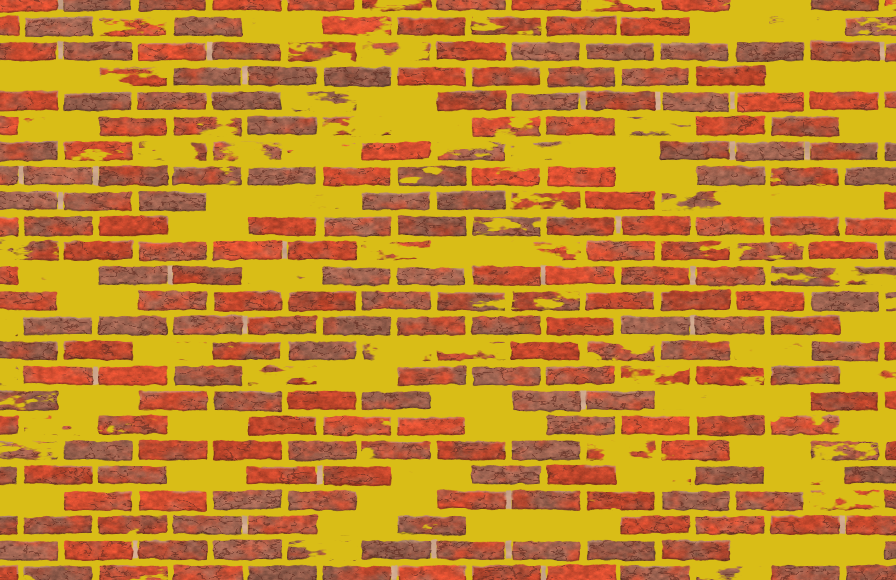
A Shadertoy shader for this texture:

```glsl
// Weathered red brick wall in running bond, with flat yellow paint over the joints and some bricks.

const vec2  REPEATS     = vec2(12.0, 23.25);  // bricks across, courses down
const float COURSE_BASE = 0.31;               // part of a course hidden below the bottom edge
const vec2  BOND_SHIFT  = vec2(-0.28, 0.19);  // sideways shift of even and odd courses
const float CELL_ASPECT = 2.98;               // brick pitch divided by course height
const vec2  BRICK_HALF  = vec2(1.36, 0.365);  // half brick size, in course heights
const float CORNER      = 0.05;
const float RAGGEDNESS  = 0.15;
const float PAINT_LEVEL = 0.24;               // share of bricks that are mostly painted over
const float PALE_JOINTS = 0.28;               // share of bare joints showing old mortar

const vec3 PAINT  = vec3(0.85, 0.74, 0.09);
const vec3 RED    = vec3(0.80, 0.29, 0.18);
const vec3 BROWN  = vec3(0.60, 0.38, 0.31);
const vec3 MORTAR = vec3(0.80, 0.65, 0.55);
const vec3 CRACK  = vec3(0.36, 0.16, 0.12);

float hash(vec2 p) {
    vec3 q = fract(vec3(p.xyx) * 0.1031);
    q += dot(q, q.yzx + 33.33);
    return fract((q.x + q.y) * q.z);
}

float noise(vec2 p) {
    vec2 i = floor(p), f = fract(p);
    f = f * f * (3.0 - 2.0 * f);
    return mix(mix(hash(i), hash(i + vec2(1, 0)), f.x),
               mix(hash(i + vec2(0, 1)), hash(i + vec2(1, 1)), f.x), f.y);
}

float fbm(vec2 p) {
    float sum = 0.0, amp = 0.533;
    for (int i = 0; i < 4; i++) {
        sum += amp * noise(p);
        p = p * 2.03 + 17.3;
        amp *= 0.5;
    }
    return sum;
}

float boxDistance(vec2 p, vec2 halfSize) {
    vec2 d = abs(p) - halfSize + CORNER;
    return length(max(d, 0.0)) + min(max(d.x, d.y), 0.0) - CORNER;
}

// Low values are painted over; neighbours tend to share their state.
float bareness(vec2 brick) {
    return hash(brick + 41.0) + 0.3 * (noise(brick * 0.6 + 7.0) - 0.5);
}

vec3 brickColor(vec2 p, vec2 brick, vec2 local, float edge) {
    float tone = hash(brick + 5.0);
    float mottle = fbm(p * vec2(1.3, 2.0) + 50.0);
    float grain = fbm(p * vec2(5.0, 7.0) + 90.0);
    vec3 col = mix(RED, BROWN, smoothstep(0.3, 0.9, 0.6 * tone + 0.8 * mottle - 0.1));
    col *= 0.92 + 0.5 * (grain - 0.5) + 0.16 * hash(brick + 9.0);

    // Slanted cracks, stronger on some bricks
    float slope = mix(-0.8, 0.8, hash(brick + 13.0));
    vec2 q = vec2(p.x + slope * p.y, p.y - 0.35 * slope * p.x);
    float ridge = abs(fbm(q * vec2(1.6, 3.6) + 10.0 * tone) - 0.5);
    float crack = (1.0 - smoothstep(0.0, 0.045, ridge)) * smoothstep(0.4, 0.6, mottle + 0.2 * tone);
    col = mix(col, CRACK, 0.6 * crack);

    // Shaded lower edge and remnants of mortar on the rim
    float rim = smoothstep(-0.11, -0.01, edge);
    col *= 1.0 - 0.28 * rim * step(local.y, 0.0);
    float dust = rim * step(0.0, local.y) * smoothstep(0.55, 0.7, noise(p * vec2(0.8, 2.0) + 70.0));
    return mix(col, MORTAR, 0.6 * dust);
}

void mainImage(out vec4 fragColor, in vec2 fragCoord) {
    vec2 grid = fragCoord / iResolution.xy * REPEATS;
    vec2 p = grid * vec2(CELL_ASPECT, 1.0);
    float pixel = REPEATS.y / iResolution.y;

    // Running bond
    grid.y += COURSE_BASE;
    grid.x += mod(floor(grid.y), 2.0) < 0.5 ? BOND_SHIFT.x : BOND_SHIFT.y;
    vec2 brick = floor(grid);
    vec2 local = (fract(grid) - 0.5) * vec2(CELL_ASPECT, 1.0);

    // Uneven brick outline
    vec2 jitter = vec2(hash(brick + 1.0), hash(brick + 2.0)) - 0.5;
    vec2 placed = local - 0.06 * jitter;
    placed.y += 0.04 * (hash(brick + 3.0) - 0.5) * placed.x;
    float rough = RAGGEDNESS * (fbm(p * vec2(2.6, 3.6)) - 0.5);
    float edge = boxDistance(placed, BRICK_HALF + 0.05 * jitter.yx) + rough;

    // Paint spreading over the brick face in streaky patches
    float streaks = fbm(p * vec2(1.1, 2.8) + 30.0);
    float cutoff = 0.5 + 2.2 * (PAINT_LEVEL - bareness(brick));
    float visible = max(edge, 0.5 * (cutoff - streaks));

    // Old mortar in upright joints between two bare bricks
    vec2 right = vec2(floor(grid.x + 0.5), brick.y);
    float bare = min(bareness(right), bareness(right - vec2(1, 0)));
    float across = (fract(grid.x + 0.5) - 0.5) * CELL_ASPECT;
    float joint = boxDistance(vec2(across, local.y - 0.03), vec2(0.12, 0.37)) + rough;
    float showJoint = step(PAINT_LEVEL + 0.12, bare) * step(hash(right + 23.0), PALE_JOINTS);

    vec3 col = PAINT;
    col = mix(col, MORTAR * (0.85 + 0.3 * streaks), showJoint * smoothstep(pixel, -pixel, joint));
    col = mix(col, brickColor(p, brick, placed, edge), smoothstep(0.7 * pixel, -0.7 * pixel, visible));
    fragColor = vec4(clamp(col, 0.0, 1.0), 1.0);
}
```
